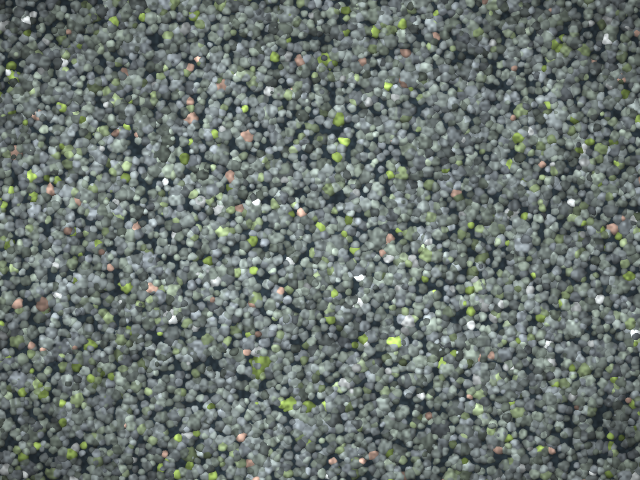
A Shadertoy shader for this texture:

```glsl
// Dense forest canopy from above: small grey-green crowns, a few lime, rosy and pale.

const vec3 GAP_COLOR = vec3(0.15, 0.185, 0.205);
const vec3 GREY_COOL = vec3(0.95, 1.01, 1.05);
const vec3 GREY_GREEN = vec3(0.94, 1.03, 0.94);
const vec3 LIME = vec3(1.08, 1.27, 0.66);
const vec3 ROSE = vec3(1.42, 1.18, 1.06);
const vec3 PALE = vec3(1.46, 1.50, 1.50);
const vec2 LIGHT_DIR = vec2(-0.55, 0.83);

float hash(vec2 p, float seed) {
    vec3 q = fract(vec3(p.xyx) * 0.1031 + seed * 0.1731);
    q += dot(q, q.yzx + 33.33);
    return fract((q.x + q.y) * q.z);
}

float noise(vec2 p, float seed) {
    vec2 i = floor(p), f = fract(p);
    f = f * f * (3.0 - 2.0 * f);
    float low = mix(hash(i, seed), hash(i + vec2(1, 0), seed), f.x);
    float high = mix(hash(i + vec2(0, 1), seed), hash(i + vec2(1, 1), seed), f.x);
    return mix(low, high, f.y);
}

// Foliage colour of one tree; most are grey, few are vivid
vec3 crownColor(vec2 id, float seed) {
    float kind = hash(id, seed + 5.0);
    float tone = 0.50 + 0.21 * (hash(id, seed + 6.0) + hash(id, seed + 7.0) - 1.0);
    vec3 tint = mix(GREY_COOL, GREY_GREEN, hash(id, seed + 8.0));
    tint = mix(tint, LIME, 0.45 * smoothstep(0.86, 0.95, kind));
    if (kind > 0.975) tint = LIME;
    if (kind < 0.016) tint = PALE;
    else if (kind < 0.028) tint = ROSE;
    return tone * tint;
}

// Keeps the tallest crown at p: rgb is its lit colour, a its height
vec4 addCrowns(vec4 top, vec2 p, float density, float share, float seed) {
    vec2 g = p * density;
    vec2 cell = floor(g);
    float lump = (noise(p * 125.0, seed) - 0.5) * 0.55;
    for (int y = -1; y <= 1; y++) {
        for (int x = -1; x <= 1; x++) {
            vec2 id = cell + vec2(x, y);
            if (hash(id, seed) > share) continue;
            vec2 jitter = vec2(hash(id, seed + 1.0), hash(id, seed + 2.0));
            float radius = mix(0.42, 0.78, hash(id, seed + 3.0));
            vec2 offset = (g - id - jitter) / radius;
            float d = length(offset) + lump;
            if (d > 1.0) continue;
            float dome = sqrt(1.0 - max(d, 0.0) * max(d, 0.0));
            float height = 0.55 * hash(id, seed + 4.0) + dome;
            if (height > top.a) {
                float light = 0.42 + 0.62 * dome + 0.20 * dot(offset, LIGHT_DIR);
                top = vec4(crownColor(id, seed) * light, height);
            }
        }
    }
    return top;
}

vec3 canopy(vec2 p) {
    vec4 top = vec4(GAP_COLOR, 0.0);
    top = addCrowns(top, p, 62.0, 0.95, 11.0);
    top = addCrowns(top, p, 46.0, 0.50, 37.0);
    top = addCrowns(top, p, 34.0, 0.10, 71.0);
    // Leaf clumps and broad patches of lighter or darker forest
    float leaves = 0.74 + 0.52 * noise(p * 150.0, 3.0);
    float patches = 0.90 + 0.20 * noise(p * 9.0, 4.0);
    return top.rgb * leaves * patches;
}

void mainImage(out vec4 fragColor, in vec2 fragCoord) {
    // Four samples per pixel soften the crown edges
    vec3 color = vec3(0.0);
    for (int i = 0; i < 4; i++) {
        vec2 shift = (vec2(i % 2, i / 2) - 0.5) * 0.6;
        color += 0.25 * canopy((fragCoord + shift) / iResolution.y);
    }
    // Thin haze, then lens falloff towards the corners
    color = color * 1.03 + vec3(0.018, 0.022, 0.026);
    vec2 centered = fragCoord / iResolution.xy - 0.5;
    color *= 1.04 - 0.55 * pow(dot(centered, centered) * 1.6, 1.5);
    fragColor = vec4(clamp(color, 0.0, 1.0), 1.0);
}
```
